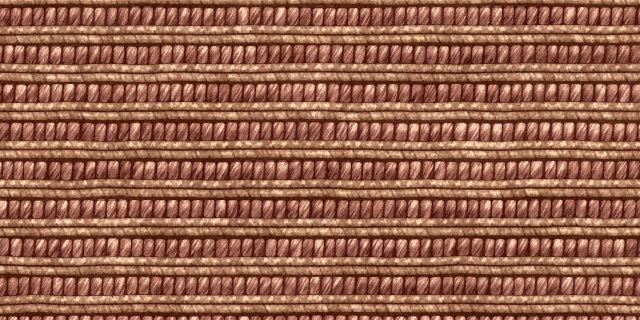
This texture is drawn by a WebGL 2 fragment shader. Its source:

```glsl
#version 300 es
precision highp float;
// Ribbed copper-brown weave: rows of plump twisted stitches, each above two thin cords.
uniform vec2 u_resolution;
out vec4 fragColor;

float hash(vec2 p) {
  return fract(sin(dot(p, vec2(127.1, 311.7))) * 43758.5453);
}

float noise(vec2 p) {
  vec2 i = floor(p), f = fract(p);
  f = f * f * (3.0 - 2.0 * f);
  return mix(mix(hash(i), hash(i + vec2(1, 0)), f.x),
             mix(hash(i + vec2(0, 1)), hash(i + vec2(1, 1)), f.x), f.y);
}

float roundBox(vec2 p, vec2 halfSize, float r) {
  vec2 d = abs(p) - halfSize + r;
  return length(max(d, 0.0)) + min(max(d.x, d.y), 0.0) - r;
}

// Brightness of a plump stitch; p is in stitch widths from its centre, y up
float stitch(vec2 p, vec2 id, float edge) {
  p.x -= 0.07 * p.y + 0.07 * (hash(id + 3.1) - 0.5);
  float halfWidth = 0.455 + 0.035 * p.y;
  float d = roundBox(p, vec2(halfWidth, 0.77), 0.3);
  float dome = sqrt(max(0.0, 1.0 - pow(abs(p.x) / 0.53, 2.0)));
  float along = p.y + p.x * 1.2, across = p.x - 0.52 * p.y;
  float fibre = noise(vec2(across * 6.5, along * 0.8) + id * 17.3) - 0.5;
  fibre += 0.5 * (noise(vec2(across * 13.0, along * 1.5) + id * 9.7) - 0.5);
  float v = 0.10 + 0.36 * dome + 0.15 * p.y + 0.55 * fibre;
  v += 0.22 * exp(-dot(p - vec2(0.08, 0.38), p - vec2(0.08, 0.38)) * 7.0);
  v += 0.16 * (hash(id) - 0.5);
  return mix(0.0, v, smoothstep(edge, -edge - 0.06, d));
}

// Brightness of a twisted cord; y runs from -1 to 1 across its width
float cord(float x, float y, float seed, float edge) {
  float s = x + 0.16 * y;
  float seam = abs(fract(s) - 0.5);
  float body = sqrt(max(0.0, 1.0 - y * y));
  float fibre = noise(vec2(s * 5.0, y * 1.5 - x * 3.0 + seed * 7.0)) - 0.5;
  float v = 0.18 + 0.42 * body + 0.12 * y + 0.30 * fibre;
  v -= 0.20 * smoothstep(0.32, 0.5, seam);
  v += 0.20 * (hash(vec2(floor(s), seed)) - 0.5);
  return v * smoothstep(1.0 + edge, 0.8 - edge, abs(y));
}

void main() {
  vec2 p = gl_FragCoord.xy / u_resolution.y;
  float pitch = 2.0 / 53.0, rowHeight = 0.1206;
  float edge = 0.5 / (u_resolution.y * pitch);

  // Rows counted from the top, with a slight hand-woven wobble
  float t = (1.0 - p.y - 0.021) / rowHeight;
  t += 0.05 * (noise(vec2(p.x * 9.0, floor(t) * 5.3)) - 0.5);
  float row = floor(t), f = t - row;
  float x = p.x / pitch + hash(vec2(row, 4.0));
  x += 0.4 * (noise(vec2(x * 0.35, row * 3.7)) - 0.5);
  float column = floor(x), gap = abs(fract(x) - 0.5);

  // Stitch, then upper and lower cord
  float stitchY = (0.245 - f) * rowHeight / pitch;
  float upperY = (0.585 - f) / 0.115, lowerY = (0.83 - f) / 0.115;
  float v = stitch(vec2(fract(x) - 0.5, stitchY), vec2(column, row), edge);
  float upper = cord(x, upperY, row, edge);
  float lower = cord(x + 0.37, lowerY, row + 40.0, edge);

  // Pale glints where the upper cord is pinched between stitches
  float pinch = (0.5 - gap) / 0.17;
  upper += 0.48 * exp(-pinch * pinch - pow((upperY - 0.1) / 0.5, 2.0));
  lower += 0.18 * exp(-pow((lowerY - 0.15) / 0.35, 2.0)) * noise(vec2(x * 2.0, row));
  float cords = step(0.47, f);
  v = mix(v, max(upper, lower), smoothstep(0.455, 0.495, f));

  // Fuzz and broad uneven dye
  v += 0.16 * (noise(p * 230.0) - 0.5) + 0.10 * (noise(p * vec2(6.0, 11.0)) - 0.5);
  v = clamp(v + 0.06, 0.0, 1.0);

  // Dark brown through copper to pale straw, with warmer stitches
  vec3 colour = mix(vec3(0.26, 0.07, 0.03), vec3(0.76, 0.54, 0.45), min(v / 0.72, 1.0));
  colour = mix(colour, vec3(0.98, 0.84, 0.71), smoothstep(0.66, 1.0, v));
  colour += mix(vec3(0.01, -0.015, -0.005), vec3(0.01, 0.02, -0.01), cords);
  fragColor = vec4(colour, 1.0);
}
```
